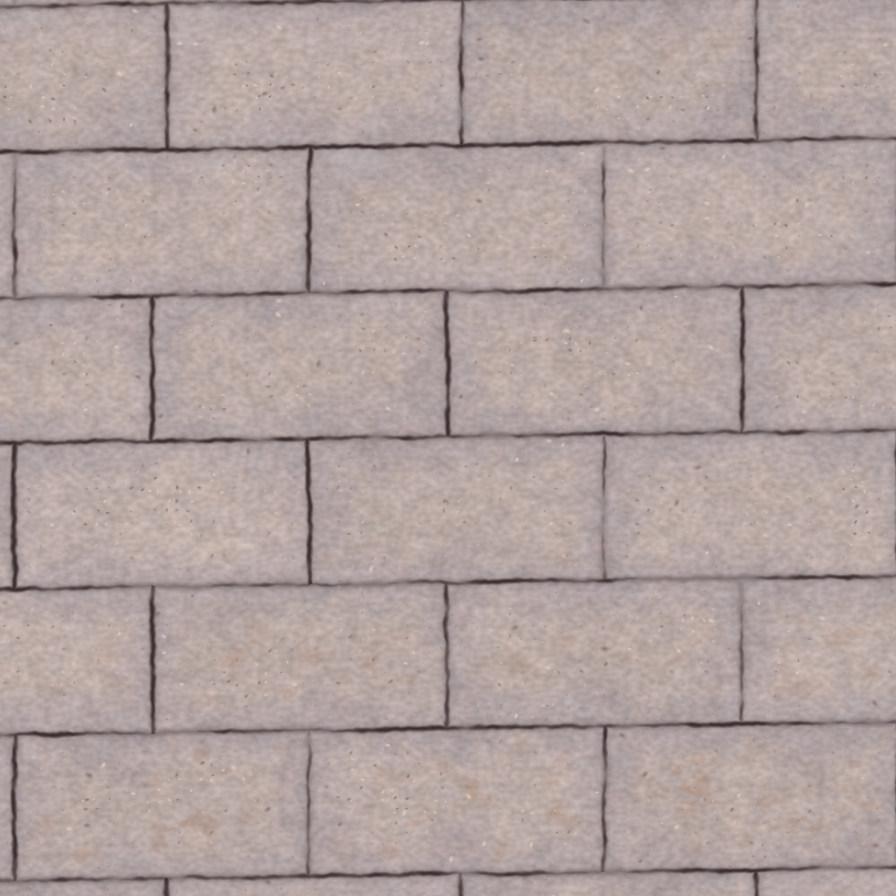
Write a three.js fragment shader that draws this texture.

```glsl
// Weathered grey-pink paving bricks in a slightly tilted running bond.
varying vec2 vUv;

const vec2 BRICK = vec2(0.329, 0.1627);
const float ROW_BASE = 0.017;
const float ROW_TILT = 0.0148;

const vec3 CLAY_WARM = vec3(0.733, 0.670, 0.650);
const vec3 CLAY_COOL = vec3(0.692, 0.640, 0.645);
const vec3 JOINT_DARK = vec3(0.235, 0.175, 0.180);
const vec3 JOINT_DUST = vec3(0.500, 0.445, 0.440);
const vec3 PIT_BROWN = vec3(0.480, 0.405, 0.380);
const vec3 CHIP_PALE = vec3(0.870, 0.800, 0.740);
const vec3 RUST = vec3(0.665, 0.520, 0.440);
const vec3 BLOOM_PALE = vec3(0.770, 0.745, 0.745);

float hash(vec2 p, float seed) {
  return fract(sin(dot(p, vec2(127.1, 311.7)) + seed * 74.7) * 43758.5);
}

vec2 gradientAt(vec2 cell) {
  float angle = 6.28319 * hash(cell, 3.0);
  return vec2(cos(angle), sin(angle));
}

// Gradient noise, about -0.7 to 0.7
float noise(vec2 p) {
  vec2 i = floor(p);
  vec2 f = fract(p);
  vec2 u = f * f * f * (f * (f * 6.0 - 15.0) + 10.0);
  vec2 r = vec2(1.0, 0.0);
  float a = dot(gradientAt(i), f);
  float b = dot(gradientAt(i + r.xy), f - r.xy);
  float c = dot(gradientAt(i + r.yx), f - r.yx);
  float d = dot(gradientAt(i + r.xx), f - r.xx);
  return mix(mix(a, b, u.x), mix(c, d, u.x), u.y);
}

float fbm(vec2 p) {
  float sum = 0.0;
  float gain = 0.6;
  for (int i = 0; i < 4; i++) {
    sum += gain * noise(p);
    p = mat2(1.6, 1.2, -1.2, 1.6) * p + 5.3;
    gain *= 0.55;
  }
  return sum;
}

// Scattered soft oval grains, one candidate per grid cell
float specks(vec2 p, float scale, float amount, float seed) {
  vec2 cell = floor(p * scale);
  vec2 offset = vec2(hash(cell, seed), hash(cell, seed + 1.0)) - 0.5;
  vec2 f = fract(p * scale) - 0.5 - 0.3 * offset;
  float angle = 2.5 * hash(cell, seed + 2.0) - 1.6;
  f = mat2(cos(angle), sin(angle), -sin(angle), cos(angle)) * f;
  float radius = mix(0.18, 0.35, hash(cell, seed + 3.0));
  float grain = 1.0 - smoothstep(0.0, radius, length(f * vec2(1.0, 1.6)));
  return grain * step(1.0 - amount, hash(cell, seed + 4.0));
}

float seam(float dist, float width) {
  return 1.0 - smoothstep(0.0, width, dist);
}

// Distance to the nearest grid line, for a coordinate counted in bricks
float lineDistance(float t, float size) {
  return (0.5 - abs(fract(t) - 0.5)) * size;
}

// Start of a row: half-brick shift on odd rows, with a slight bow
float rowOffset(float row) {
  float bow = 0.168 + 0.002 * (row - 2.0) * (row - 2.0);
  return mix(0.016, bow, mod(row, 2.0));
}

void main() {
  vec2 p = vUv;

  // Brick layout with uneven edges
  vec2 wobble = 0.0025 * vec2(noise(p * 13.0), noise(p * 11.0 + 31.0));
  wobble += 0.0022 * vec2(noise(p * 48.0 + 7.0), noise(p * 44.0 + 19.0));
  wobble += 0.0012 * vec2(noise(p * 120.0 + 3.0), noise(p * 115.0 + 23.0));
  vec2 q = p + wobble;
  float rowPos = (q.y - ROW_TILT * q.x - ROW_BASE) / BRICK.y;
  float row = floor(rowPos);
  float colPos = (q.x - rowOffset(row)) / BRICK.x;
  vec2 brick = vec2(floor(colPos), row);
  vec2 edge = vec2(lineDistance(colPos, BRICK.x), lineDistance(rowPos, BRICK.y));
  float inset = min(edge.x, edge.y);

  // Clay body: warm middle, cool rim, mottled fine grain
  float stain = fbm(p * 10.0 + 3.0 * hash(brick, 5.0));
  float middle = smoothstep(0.0, 0.055, inset + 0.05 * stain);
  vec3 color = mix(CLAY_COOL, CLAY_WARM, middle);
  color *= 1.0 + 0.03 * (hash(brick, 8.0) - 0.5) + 0.05 * stain;
  color *= 1.0 + 0.13 * fbm(p * vec2(42.0, 55.0)) + 0.10 * noise(p * vec2(125.0, 165.0));
  color += vec3(0.02, 0.0, -0.02) * fbm(p * 30.0 + 60.0);

  // Pale bloom along some rims, rust on the lower rows
  float bloom = smoothstep(0.05, 0.45, fbm(p * 14.0 + 40.0)) * (1.0 - middle);
  color = mix(color, BLOOM_PALE, 0.5 * bloom * smoothstep(0.4, 1.0, p.y));
  float rust = smoothstep(0.05, 0.5, fbm(p * vec2(20.0, 32.0) + 70.0)) * middle;
  color = mix(color, RUST, 0.5 * rust * (1.0 - smoothstep(0.12, 0.50, p.y)));

  // Pits and pale chips, gathered in worn patches
  float worn = 0.25 + 0.75 * middle * smoothstep(-0.15, 0.3, fbm(p * 12.0 + 11.0));
  color = mix(color, PIT_BROWN, 0.75 * worn * specks(p, 78.0, 0.22, 11.0));
  color = mix(color, PIT_BROWN, 0.65 * specks(p + 0.013, 50.0, 0.025, 21.0));
  color = mix(color, CHIP_PALE, 0.85 * worn * specks(p + 0.007, 84.0, 0.24, 31.0));
  color = mix(color, CHIP_PALE, 0.90 * specks(p + 0.021, 56.0, 0.03, 41.0));

  // Joints: dusty soft gap with a dark core that comes and goes
  float sideSeed = hash(vec2(floor(colPos + 0.5), row), 14.0);
  float bedSeed = floor(rowPos + 0.5) * 3.7;
  float wear = noise(p * 26.0 + 90.0) + 0.6 * noise(p * 70.0 + 15.0);
  float bedWear = noise(vec2(p.x * 8.0, bedSeed)) + 0.6 * wear;
  float sideDepth = clamp(0.15 + 0.95 * sideSeed + 0.8 * wear, 0.0, 1.0);
  float bedDepth = clamp(0.60 + 1.3 * bedWear, 0.05, 1.0);
  float dust = max(seam(edge.x, 0.0065) * (0.5 + 0.5 * sideSeed), seam(edge.y, 0.0065));
  float core = max(seam(edge.x, mix(0.0022, 0.0046, sideDepth)) * sideDepth,
                   seam(edge.y, mix(0.0022, 0.0044, bedDepth)) * bedDepth);
  color *= 1.0 - 0.06 * (1.0 - smoothstep(0.0, 0.014, inset));
  color = mix(color, JOINT_DUST, 0.75 * dust);
  color = mix(color, JOINT_DARK, core);

  gl_FragColor = vec4(color, 1.0);
}
```
